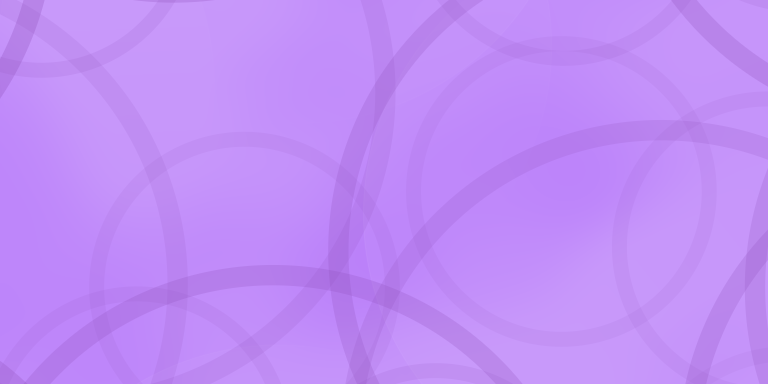
Give the GLSL for this background, as a Shadertoy shader.

```glsl
// Colours
const vec3 DEEP_VIOLET = vec3(0.732, 0.503, 0.978);
const vec3 PALE_VIOLET = vec3(0.778, 0.588, 0.980);
const vec3 GLOW_TINT   = vec3(0.850, 0.720, 1.000);
const vec3 RING_TINT   = vec3(0.550, 0.300, 0.720);

// Sizes, in canvas heights
const float SMALL_RADIUS = 0.385;
const float SMALL_WIDTH  = 0.039;
const float SMALL_CELL   = 0.80;
const float LARGE_RADIUS = 0.810;
const float LARGE_WIDTH  = 0.053;
const float LARGE_CELL   = 1.05;
const float DISC_RADIUS  = 0.720;
const float DISC_CELL    = 1.10;
const float HAIRLINE     = 0.0025;

// Strengths: lowest and highest opacity of each ring size
const vec2 SMALL_ALPHA = vec2(0.07, 0.13);
const vec2 LARGE_ALPHA = vec2(0.09, 0.29);
const float DISC_ALPHA = 0.11;
const float EDGE_ALPHA = 0.10;
const float JITTER     = 0.75;
const float CLOUD_FREQUENCY = 1.7;
const float TAU = 6.28319;

vec3 hash32(vec2 p) {
    vec3 q = fract(p.xyx * vec3(0.1031, 0.1030, 0.0973));
    q += dot(q, q.yxz + 33.33);
    return fract((q.xxy + q.yzz) * q.zyx);
}

float valueNoise(vec2 p) {
    vec2 cell = floor(p), f = fract(p);
    f = f * f * f * (f * (f * 6.0 - 15.0) + 10.0);
    cell += 41.0;
    float low  = mix(hash32(cell).x, hash32(cell + vec2(1, 0)).x, f.x);
    float high = mix(hash32(cell + vec2(0, 1)).x, hash32(cell + vec2(1, 1)).x, f.x);
    return mix(low, high, f.y);
}

float coverage(float dist, float pixel) {
    return clamp(0.5 - dist / pixel, 0.0, 1.0);
}

vec2 scatteredCentre(vec2 cell, float size, vec3 rnd) {
    return (cell + 0.5 + JITTER * (rnd.xy - 0.5)) * size;
}

// Soft cloudy gradient, stretched along the diagonal
vec3 backdrop(vec2 p) {
    vec2 q = vec2(p.x + 0.4 * p.y, p.y - 0.4 * p.x) * vec2(0.8, 1.1);
    float cloud = 0.7 * valueNoise(q * CLOUD_FREQUENCY)
                + 0.3 * valueNoise(q * CLOUD_FREQUENCY * 1.9 + 7.3);
    return mix(DEEP_VIOLET, PALE_VIOLET, smoothstep(0.12, 0.78, cloud));
}

// Faint discs that fade across their width, with a thin bright rim
vec3 addDiscs(vec3 colour, vec2 p, vec2 extent, float pixel) {
    vec2 first = floor(vec2(-DISC_RADIUS / DISC_CELL));
    vec2 last = floor((extent + DISC_RADIUS) / DISC_CELL);
    for (float y = first.y; y <= last.y; y++) {
        for (float x = first.x; x <= last.x; x++) {
            vec3 rnd = hash32(vec2(x, y) + 83.0);
            vec2 offset = p - scatteredCentre(vec2(x, y), DISC_CELL, rnd);
            float dist = length(offset) - DISC_RADIUS;
            vec2 heading = vec2(cos(rnd.z * TAU), sin(rnd.z * TAU));
            float fade = smoothstep(-0.6, 1.0, dot(offset, heading) / DISC_RADIUS);
            float rim = coverage(abs(dist) - 0.5 * HAIRLINE, max(pixel, HAIRLINE));
            float alpha = fade * (DISC_ALPHA * coverage(dist, pixel) + EDGE_ALPHA * rim);
            colour = mix(colour, GLOW_TINT, alpha);
        }
    }
    return colour;
}

// Translucent overlapping rings, one per jittered cell
vec3 addRings(vec3 colour, vec2 p, vec2 extent, float radius, float width,
              float size, vec2 alphaRange, float seed, float pixel) {
    vec2 first = floor(vec2(-radius / size));
    vec2 last = floor((extent + radius) / size);
    for (float y = first.y; y <= last.y; y++) {
        for (float x = first.x; x <= last.x; x++) {
            vec3 rnd = hash32(vec2(x, y) + seed);
            vec2 centre = scatteredCentre(vec2(x, y), size, rnd);
            float dist = abs(length(p - centre) - radius) - 0.5 * width;
            float alpha = mix(alphaRange.x, alphaRange.y, rnd.z);
            colour = mix(colour, RING_TINT, alpha * coverage(dist, pixel));
        }
    }
    return colour;
}

void mainImage(out vec4 fragColor, in vec2 fragCoord) {
    float pixel = 1.0 / iResolution.y;
    vec2 p = fragCoord * pixel;
    vec2 extent = iResolution.xy * pixel;

    vec3 colour = backdrop(p);
    colour = addDiscs(colour, p, extent, pixel);
    colour = addRings(colour, p, extent, SMALL_RADIUS, SMALL_WIDTH,
                      SMALL_CELL, SMALL_ALPHA, 19.0, pixel);
    colour = addRings(colour, p, extent, LARGE_RADIUS, LARGE_WIDTH,
                      LARGE_CELL, LARGE_ALPHA, 57.0, pixel);
    fragColor = vec4(colour, 1.0);
}
```
